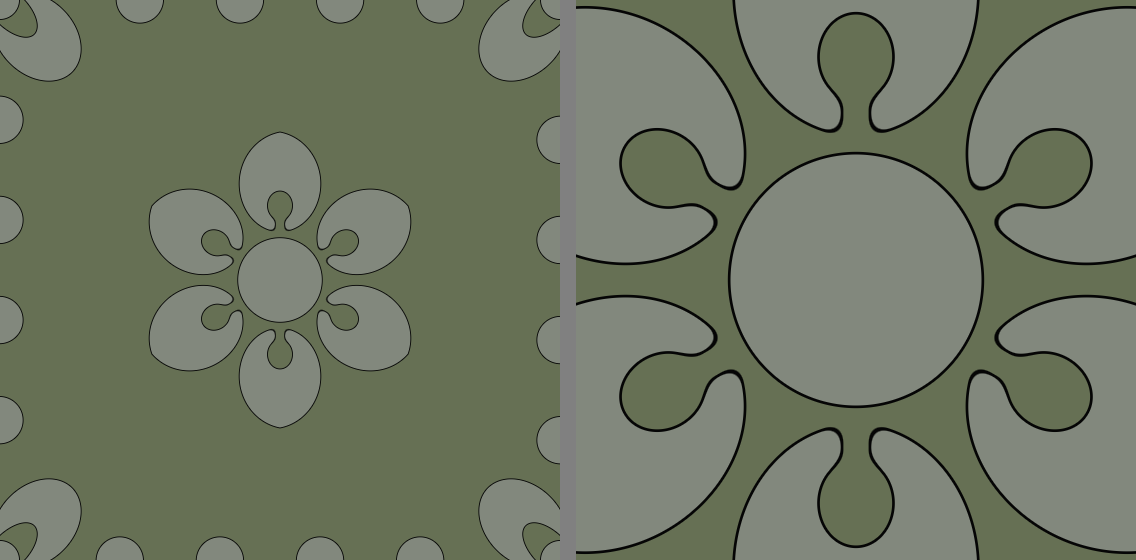
Left: the whole. Right: its middle third, enlarged.
Reproduce this pattern procedurally as a WebGL 1 fragment shader.

```glsl
precision highp float;

uniform vec2 u_resolution;

const float SECTOR = 1.04719755;

// Approximate signed distance to an axis-aligned ellipse
float ellipse(vec2 p, vec2 radii) {
    float k = length(p / radii);
    return k * (k - 1.0) / length(p / (radii * radii));
}

float smoothMin(float a, float b, float k) {
    float h = max(k - abs(a - b), 0.0) / k;
    return min(a, b) - 0.25 * h * h * k;
}

float smoothMax(float a, float b, float k) {
    return -smoothMin(-a, -b, k);
}

// Leaf with a pointed tip, its base split by a keyhole
float keyholePetal(vec2 p) {
    p.x = abs(p.x);
    vec2 q = p - vec2(0.0, 0.1719);
    float leaf = q.y > 0.0
        ? ellipse(q + vec2(0.0156, 0.0), vec2(0.0885, 0.0938))
        : ellipse(q, vec2(0.0729, 0.0859));
    float bulb = ellipse(p - vec2(0.0, 0.1328), vec2(0.0223, 0.026));
    float neck = max(p.x - 0.0083, p.y - 0.13);
    return smoothMax(leaf, -smoothMin(bulb, neck, 0.008), 0.012);
}

// Six petals around a disc
float centreFlower(vec2 p) {
    float angle = atan(p.x, p.y);
    angle -= SECTOR * floor(angle / SECTOR + 0.5);
    float petals = keyholePetal(length(p) * vec2(sin(angle), cos(angle)));
    return min(petals, length(p) - 0.0755);
}

// Four hollow petals that meet at the tile corners
float cornerFlower(vec2 p) {
    vec2 c = 0.5 - abs(p);
    vec2 q = vec2(c.x - c.y, c.x + c.y) * 0.70710678;
    float petal = ellipse(q - vec2(0.0, 0.0925), vec2(0.0677, 0.0898));
    float hollow = ellipse(q - vec2(0.0, 0.026), vec2(0.0312, 0.0605));
    return min(max(petal, -hollow), length(c) - 0.0348);
}

// Four dots on each side, shifted in the same turning direction
float borderDots(vec2 p) {
    vec2 q = abs(p.y) > abs(p.x)
        ? p * sign(p.y)
        : vec2(-p.y, p.x) * sign(p.x);
    q.x -= 0.0179;
    float slot = clamp(floor(q.x / 0.1788), -2.0, 1.0) + 0.5;
    return length(q - vec2(slot * 0.1788, 0.501)) - 0.0423;
}

void main() {
    float pixel = 1.0 / min(u_resolution.x, u_resolution.y);
    vec2 p = (gl_FragCoord.xy - 0.5 * u_resolution) * pixel;

    float d = min(centreFlower(p), min(cornerFlower(p), borderDots(p)));

    // Flat fill with a thin outline, both filtered over one pixel
    float fill = clamp(0.5 - d / pixel, 0.0, 1.0);
    vec2 edges = clamp((d + vec2(0.0008, -0.0008)) / pixel + 0.5, 0.0, 1.0);
    vec3 color = mix(vec3(0.40, 0.44, 0.33), vec3(0.51, 0.535, 0.49), fill);
    color = mix(color, vec3(0.02), edges.x - edges.y);

    gl_FragColor = vec4(color, 1.0);
}
```
